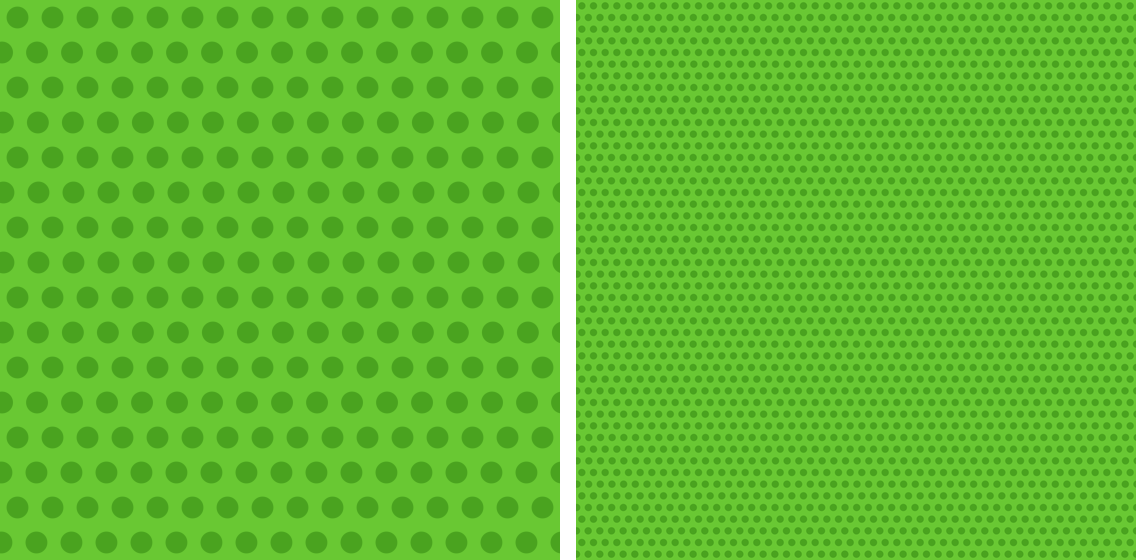
Left, the tile; right, the same tile 3 across and 3 down.
Give the GLSL for this pattern, as a Shadertoy shader.

```glsl
const float TAU = 6.2831853;
const float REPEATS = 16.0;      // dots across, rows down
const float DOT_RADIUS = 0.312;  // in cells
const vec3 LIGHT_GREEN = vec3(0.41, 0.785, 0.20);
const vec3 DARK_GREEN = vec3(0.29, 0.64, 0.12);

// Horizontal dot centre within a cell; alternate rows are staggered and drift slightly.
float rowCentre(float row, float rows) {
    float height = (row + 0.5) / rows;
    float drift = 0.07 + 0.031 * cos(TAU * (height - 0.594));
    return mod(row, 2.0) < 0.5 ? drift : 0.5;
}

// Signed distance to the nearest dot edge, in cells.
float dotDistance(vec2 cell, float rows, float radius) {
    float row = mod(floor(cell.y), rows);
    float dx = fract(cell.x - rowCentre(row, rows) + 0.5) - 0.5;
    float dy = fract(cell.y) - 0.5;
    return length(vec2(dx, dy)) - radius;
}

// Coverage of a shape, softened over one pixel.
float coverage(float dist, float pixel) {
    return 1.0 - smoothstep(-0.7 * pixel, 0.7 * pixel, dist);
}

void mainImage(out vec4 fragColor, in vec2 fragCoord) {
    vec2 cell = fragCoord / iResolution.xy * REPEATS;
    float pixel = REPEATS / min(iResolution.x, iResolution.y);
    float dots = coverage(dotDistance(cell, REPEATS, DOT_RADIUS), pixel);
    fragColor = vec4(mix(LIGHT_GREEN, DARK_GREEN, dots), 1.0);
}
```
